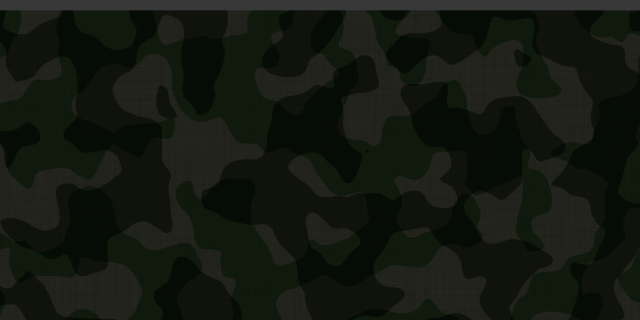
This pattern is drawn by a WebGL 2 fragment shader. Its source:

```glsl
#version 300 es
precision highp float;
// Dark woodland camouflage: two overlapping blob dyes on woven cloth, under a plain grey top band.

uniform vec2 u_resolution;
out vec4 outColor;

const vec3 KHAKI = vec3(0.134, 0.136, 0.113);
const vec3 GREEN = vec3(0.060, 0.099, 0.048);
const vec3 BROWN = vec3(0.061, 0.074, 0.043);
const vec3 OVERLAP = vec3(0.022, 0.046, 0.021);
const vec3 BAND = vec3(0.215, 0.218, 0.215);

const float BAND_HEIGHT = 0.0325;   // all lengths are in canvas heights
const float BLOB_FREQUENCY = 4.9;
const float DETAIL = 0.42;          // strength of the smaller lobes
const float WARP = 0.2;             // bending of the blob outlines
const float COVER_LEVEL = 0.015;    // lower values spread both dyes
const float THREADS = 96.0;
const float WEAVE_DEPTH = 0.05;
const float SLUB_DEPTH = 0.08;      // uneven brightness along threads

float hash(vec2 cell) {
    uvec2 q = uvec2(ivec2(cell)) * uvec2(1597334673u, 3812015801u);
    uint n = (q.x ^ q.y) * 1597334673u;
    n = (n ^ (n >> 15)) * 2246822519u;
    n ^= n >> 13;
    return float(n >> 8) / 16777216.0;
}

vec2 gradient(vec2 cell) {
    float angle = 6.28319 * hash(cell);
    return vec2(cos(angle), sin(angle));
}

// Gradient noise, roughly -0.7 to 0.7
float noise(vec2 p) {
    vec2 i = floor(p);
    vec2 f = p - i;
    vec2 u = f * f * f * (f * (f * 6.0 - 15.0) + 10.0);
    vec2 e = vec2(1.0, 0.0);
    float low = mix(dot(gradient(i), f), dot(gradient(i + e), f - e), u.x);
    float high = mix(dot(gradient(i + e.yx), f - e.yx),
                     dot(gradient(i + 1.0), f - 1.0), u.x);
    return mix(low, high, u.y);
}

mat2 rotation(float angle) {
    float c = cos(angle);
    float s = sin(angle);
    return mat2(c, s, -s, c);
}

// Coverage of one dye: warped two-octave noise cut at a level
float dye(vec2 p, float angle, vec2 offset) {
    vec2 q = rotation(angle) * p * BLOB_FREQUENCY + offset;
    q += WARP * vec2(noise(q * 1.7 + 31.0), noise(q * 1.7 + 67.0));
    float field = noise(q) + DETAIL * noise(rotation(0.9) * q * 1.9 + 13.0);
    float edge = max(fwidth(field), 0.0001) * 0.65;
    return smoothstep(-edge, edge, field - COVER_LEVEL);
}

// Brightness of crossed threads with faint irregular streaks
float weave(vec2 p) {
    vec2 t = p * THREADS;
    vec2 ridge = cos(6.28319 * t);
    float streaks = noise(t * vec2(0.9, 0.06)) + noise(t * vec2(0.06, 0.9) + 41.0);
    return 1.0 + WEAVE_DEPTH * 0.5 * (ridge.x + ridge.y) + SLUB_DEPTH * streaks;
}

void main() {
    vec2 p = gl_FragCoord.xy / u_resolution.y;

    // The two dyes darken where they meet
    float green = dye(p, 0.5, vec2(11.3, 24.7));
    float brown = dye(p, -0.7, vec2(83.1, 52.4));
    vec3 color = mix(mix(KHAKI, GREEN, green), mix(BROWN, OVERLAP, green), brown);
    color *= weave(p);

    // Plain band along the top
    float pixel = 1.0 / u_resolution.y;
    float band = smoothstep(-0.5 * pixel, 0.5 * pixel, p.y - 1.0 + BAND_HEIGHT);
    outColor = vec4(mix(color, BAND, band), 1.0);
}
```
